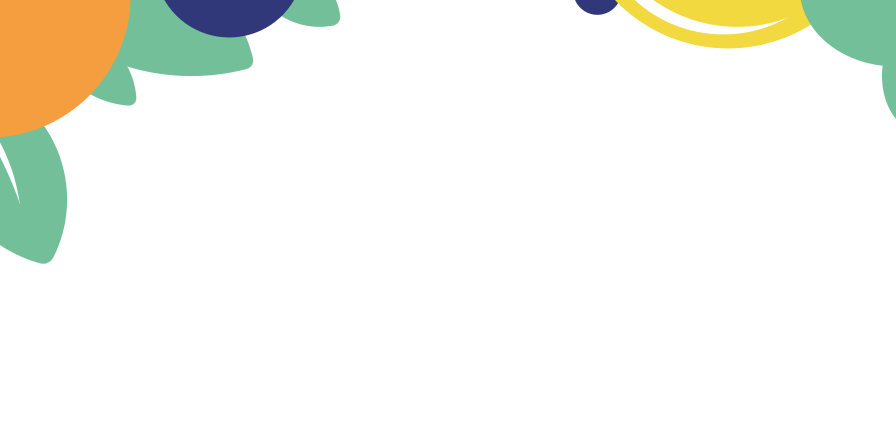
Give the GLSL for this background, as a WebGL 1 fragment shader.

```glsl
precision highp float;
// Flat fruit and leaves hanging from the upper corners of a white sheet.
// Leaves are rounded overlaps of two discs; fruit are discs, crescents and
// ellipses, painted back to front with smooth edges.

uniform vec2 u_resolution;

// Layout grid: the canvas is GRID units high, y runs down from the top edge.
const float GRID = 384.0;
const float TIP_ROUNDING = 8.0;

const vec3 WHITE  = vec3(1.0);
const vec3 GREEN  = vec3(0.45, 0.75, 0.60);
const vec3 ORANGE = vec3(0.96, 0.62, 0.25);
const vec3 YELLOW = vec3(0.95, 0.85, 0.25);
const vec3 NAVY   = vec3(0.19, 0.22, 0.48);

// Discs are stored as centre x, centre y, radius.
const vec3 ORANGE_FRUIT = vec3(-10.0, -4.0, 122.0);
const vec3 BIG_BERRY    = vec3(196.5, -32.0, 64.1);
const vec3 SMALL_BERRY  = vec3(512.0, -8.0, 20.7);

// Each leaf has a disc for its outer side and one for its lower side.
const vec3 LOW_LEAF_SIDE   = vec3(-53.0, 171.0, 110.5);
const vec3 LOW_LEAF_BASE   = vec3(66.0, 111.0, 119.0);
const vec3 SMALL_LEAF_SIDE = vec3(52.0, 88.0, 65.0);
const vec3 SMALL_LEAF_BASE = vec3(115.7, 11.7, 79.0);
const vec3 WIDE_LEAF_SIDE  = vec3(110.0, 75.0, 109.7);
const vec3 WIDE_LEAF_BASE  = vec3(164.0, -123.0, 188.2);
const vec3 TOP_LEAF_SIDE   = vec3(227.0, 24.0, 65.5);
const vec3 TOP_LEAF_BASE   = vec3(274.0, -40.0, 63.0);

// A crescent is the part of its first disc outside its second.
const vec3 VEIN_OUTER  = vec3(-137.0, 195.0, 155.2);
const vec3 VEIN_INNER  = vec3(-313.0, 291.0, 350.0);
const vec3 LEMON       = vec3(624.0, -92.5, 134.0);
const vec3 PITH_OUTER  = vec3(620.0, -83.1, 112.6);
const vec3 PITH_INNER  = vec3(632.0, -101.0, 124.0);

// Ellipses are stored as centre, then radii.
const vec4 ROUND_LEAF = vec4(768.0, -10.0, 82.5, 67.0);
const vec4 SIDE_LEAF  = vec4(786.0, 65.0, 30.0, 46.0);

float disc(vec2 p, vec3 c) {
  return length(p - c.xy) - c.z;
}

float ellipse(vec2 p, vec4 e) {
  vec2 q = (p - e.xy) / e.zw;
  float k = length(q);
  return k * (k - 1.0) / max(length(q / e.zw), 1e-5);
}

float leaf(vec2 p, vec3 side, vec3 base) {
  float a = disc(p, side);
  float b = disc(p, base);
  float h = max(TIP_ROUNDING - abs(a - b), 0.0);
  return max(a, b) + h * h / (4.0 * TIP_ROUNDING);
}

float crescent(vec2 p, vec3 outer, vec3 inner) {
  return max(disc(p, outer), -disc(p, inner));
}

void paint(inout vec3 color, vec3 ink, float dist) {
  float pixel = GRID / u_resolution.y;
  color = mix(color, ink, clamp(0.5 - dist / pixel, 0.0, 1.0));
}

void main() {
  vec2 p = vec2(gl_FragCoord.x, u_resolution.y - gl_FragCoord.y);
  p *= GRID / u_resolution.y;
  vec3 color = WHITE;

  // Leaves on the left, with a pale vein in the lowest one
  paint(color, GREEN, leaf(p, LOW_LEAF_SIDE, LOW_LEAF_BASE));
  paint(color, WHITE, crescent(p, VEIN_OUTER, VEIN_INNER));
  paint(color, GREEN, leaf(p, SMALL_LEAF_SIDE, SMALL_LEAF_BASE));
  paint(color, GREEN, leaf(p, WIDE_LEAF_SIDE, WIDE_LEAF_BASE));
  paint(color, GREEN, leaf(p, TOP_LEAF_SIDE, TOP_LEAF_BASE));

  // Orange fruit and navy berries
  paint(color, ORANGE, disc(p, ORANGE_FRUIT));
  paint(color, NAVY, disc(p, BIG_BERRY));
  paint(color, NAVY, disc(p, SMALL_BERRY));

  // Lemon slice with its white pith
  paint(color, YELLOW, disc(p, LEMON));
  paint(color, WHITE, crescent(p, PITH_OUTER, PITH_INNER));

  // Leaves on the right
  paint(color, GREEN, ellipse(p, SIDE_LEAF));
  paint(color, GREEN, ellipse(p, ROUND_LEAF));

  gl_FragColor = vec4(color, 1.0);
}
```
